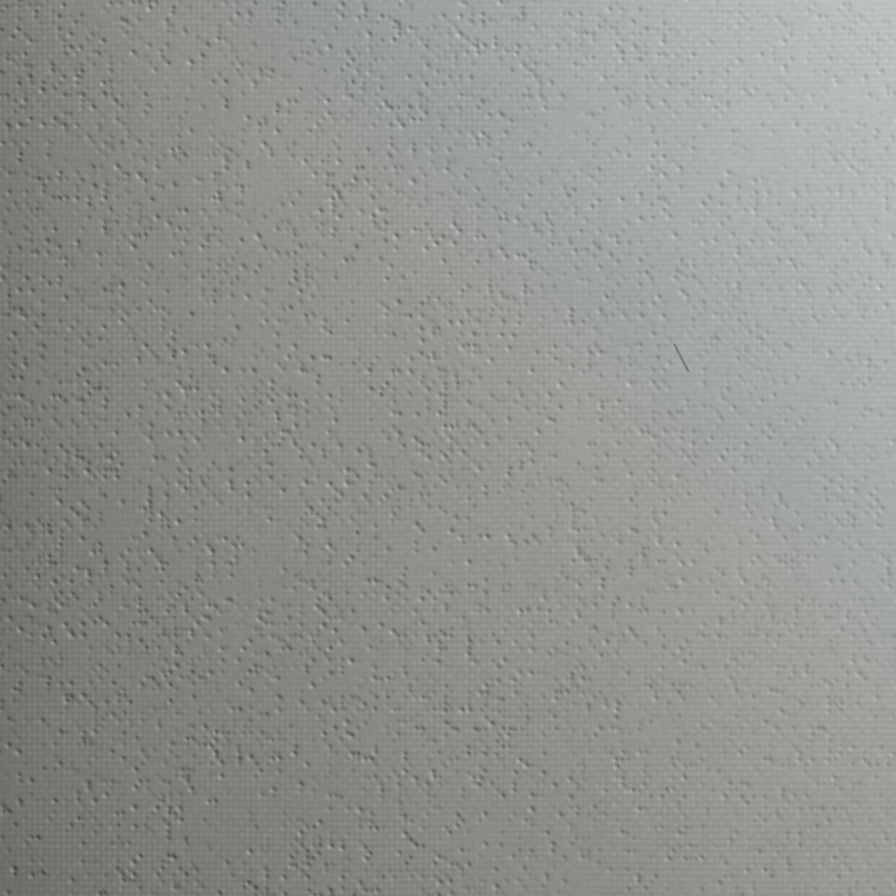
Reproduce this texture procedurally as a Shadertoy shader.

```glsl
#define THREADS vec2(156.0, 146.0)
#define WEAVE_DEPTH 0.013
#define ROW_DEPTH 0.010
#define PIT_SHARE 0.27
#define PIT_DEPTH 0.17
#define GLINT 0.10
#define MOTTLE 0.012
#define SCRATCH_DEPTH 0.16

const float TAU = 6.2831853;

float hash(vec2 p) {
    vec3 q = fract(p.xyx * vec3(0.1031, 0.1030, 0.0973));
    q += dot(q, q.yzx + 33.33);
    return fract((q.x + q.y) * q.z);
}

float noise(vec2 p) {
    vec2 i = floor(p), f = fract(p);
    f = f * f * (3.0 - 2.0 * f);
    return mix(mix(hash(i), hash(i + vec2(1, 0)), f.x),
               mix(hash(i + vec2(0, 1)), hash(i + vec2(1, 1)), f.x), f.y);
}

// Soft spot stretched along the falling diagonal
float slantedSpot(vec2 d, float size) {
    vec2 r = vec2(d.x - d.y, d.x + d.y) * 0.7071;
    r *= vec2(0.75, 1.2) / size;
    return exp(-dot(r, r));
}

float segmentDistance(vec2 p, vec2 a, vec2 b) {
    vec2 ab = b - a;
    return length(p - a - ab * clamp(dot(p - a, ab) / dot(ab, ab), 0.0, 1.0));
}

// Dark pits with a pale rim on the side facing the light
float pits(vec2 p) {
    float relief = 0.0;
    vec2 home = floor(p);
    for (int y = -1; y <= 1; y++)
    for (int x = -1; x <= 1; x++) {
        vec2 cell = home + vec2(x, y);
        float cluster = 0.35 + 1.3 * noise(cell * 0.13 + 7.0);
        float present = step(hash(cell + 11.0), PIT_SHARE * cluster);
        vec2 jitter = vec2(hash(cell + 23.0), hash(cell + 37.0)) - 0.5;
        vec2 d = p - cell - 0.5 - 0.4 * jitter;
        float strength = hash(cell + 53.0);
        strength = 0.2 + 0.8 * strength * strength;
        float size = mix(0.32, 0.46, hash(cell + 71.0));
        float rim = GLINT * (0.4 + hash(cell + 89.0));
        relief += present * strength * (rim * slantedSpot(d + vec2(0.55, 0.35), size)
                                      - PIT_DEPTH * slantedSpot(d, size));
    }
    return relief;
}

// Ridges of the cloth, with rows stronger toward the right
float weave(vec2 p, float across) {
    float columns = cos(TAU * p.x);
    float rows = cos(TAU * p.y);
    float crossings = cos(TAU * 0.5 * p.x) * cos(TAU * 0.5 * p.y);
    float wear = 0.5 + noise(p * 0.11 + 41.0);
    return wear * (WEAVE_DEPTH * (columns * mix(0.75, 0.25, across) + 0.6 * crossings)
                 + ROW_DEPTH * rows);
}

void mainImage(out vec4 fragColor, in vec2 fragCoord) {
    vec2 uv = fragCoord / iResolution.xy;

    // Broad light from the upper right
    float light = 0.452 + 0.145 * uv.x + 0.06 * uv.y + 0.10 * uv.x * uv.y;
    light -= 0.025 * exp(-uv.x * 14.0);
    light += MOTTLE * (noise(uv * 6.0) + 0.6 * noise(uv * 17.0) - 0.8);

    // Slightly wavering cloth
    vec2 waver = vec2(noise(uv * 5.0 + 3.0), noise(uv * 5.0 + 19.0)) - 0.5;
    vec2 cloth = uv * THREADS + 0.9 * waver;
    float fade = mix(1.0, 0.55, smoothstep(0.35, 1.0, uv.x));
    float relief = weave(cloth, uv.x) + fade * pits(cloth);
    relief += 0.02 * (noise(cloth * 1.3) - 0.5);

    // One small scratch
    float scratch = segmentDistance(uv, vec2(0.753, 0.615), vec2(0.768, 0.586));
    relief -= SCRATCH_DEPTH * (1.0 - smoothstep(0.0004, 0.0022, scratch));

    // Warm grey, cooling in the brightest corner
    vec3 warmTint = vec3(-0.001, 0.005, -0.015);
    vec3 coolTint = vec3(-0.018, 0.008, 0.002);
    float cool = smoothstep(0.9, 1.9, uv.x + uv.y);
    fragColor = vec4(light + relief + mix(warmTint, coolTint, cool), 1.0);
}
```
